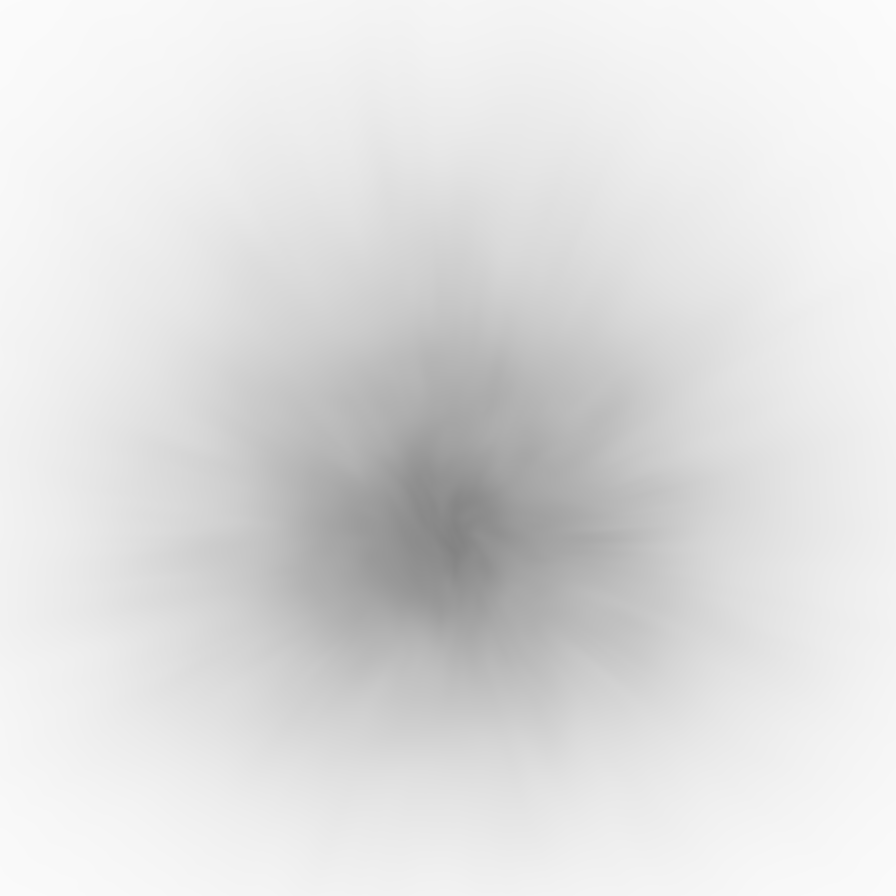
Reproduce this background procedurally as a WebGL 1 fragment shader.

```glsl
precision highp float;

#define CENTER vec2(0.502, 0.398)
#define SPREAD_SIDE 0.28
#define SPREAD_UP 0.308
#define SPREAD_DOWN 0.222
#define FALLOFF 1.42
#define DEPTH 0.46
#define PAPER 0.992
#define CLOUD_SCALE 17.0
#define STREAK_LENGTH 0.32
#define STREAK_STEPS 24
#define GRAIN 0.10

uniform vec2 u_resolution;

// Layered, warped sines: soft lumps of several sizes, about -1 to 1
float cloud(vec2 p) {
  const mat2 turn = mat2(0.8, 0.6, -0.6, 0.8);
  float sum = 0.0;
  float amplitude = 0.5;
  for (int i = 0; i < 5; i++) {
    p = turn * p * 1.7 + 1.3;
    p += 0.8 * sin(p.yx * 0.7 + float(i) * 2.1);
    sum += amplitude * sin(p.x) * sin(p.y);
    amplitude *= 0.7;
  }
  return sum;
}

// Cloud averaged along the ray to the center, drawn out into streaks
float streaks(vec2 offset) {
  float sum = 0.0;
  for (int i = 0; i < STREAK_STEPS; i++) {
    float t = (float(i) + 0.5) / float(STREAK_STEPS);
    sum += cloud(offset * (1.0 - STREAK_LENGTH * t) * CLOUD_SCALE);
  }
  return sum / float(STREAK_STEPS);
}

// Dark core, wider above the center than below
float shade(vec2 offset) {
  float spreadY = offset.y > 0.0 ? SPREAD_UP : SPREAD_DOWN;
  float radius = length(offset / vec2(SPREAD_SIDE, spreadY));
  return DEPTH * exp(-pow(radius + 0.0001, FALLOFF));
}

void main() {
  vec2 offset = gl_FragCoord.xy / u_resolution - CENTER;
  float gain = GRAIN + 0.3 * length(offset);
  float darkness = shade(offset) * (1.0 + gain * streaks(offset));
  gl_FragColor = vec4(vec3(PAPER - darkness), 1.0);
}
```
